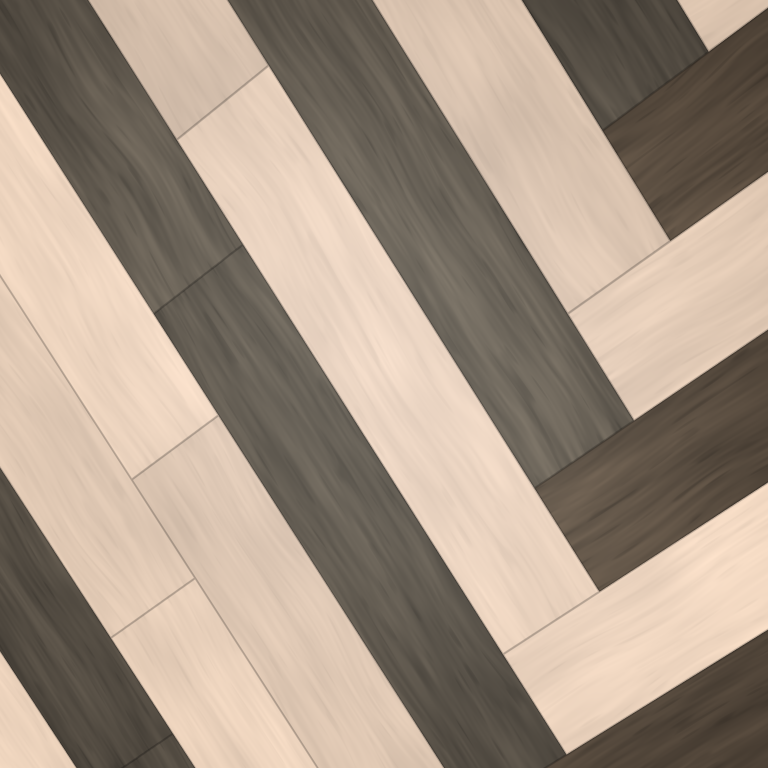
A WebGL 1 fragment shader for this texture:

```glsl
precision highp float;
// Dark and pale wood planks laid in a diagonal herringbone, seen in slight perspective.

uniform vec2 u_resolution;

#define PLANK_LENGTH 5.0     // in plank widths
#define SEAM_WIDTH 0.013     // in plank widths
#define SEAM_DARKEN 0.24
#define DARK_WOOD vec3(0.335, 0.305, 0.265)
#define BROWN_WOOD vec3(0.325, 0.275, 0.225)
#define PALE_WOOD vec3(0.880, 0.785, 0.700)
#define DARK_GRAIN 0.30
#define PALE_GRAIN 0.07
#define PLANK_VARIATION 0.05
#define SHEEN_CENTER vec2(0.50, 0.53)
#define SHEEN_RADIUS 0.34
#define SAMPLES 3

float hash(vec2 p) {
  vec3 q = fract(vec3(p.xyx) * 0.1031);
  q += dot(q, q.yzx + 33.33);
  return fract((q.x + q.y) * q.z);
}

float noise(vec2 p) {
  vec2 i = floor(p), f = fract(p);
  f = f * f * (3.0 - 2.0 * f);
  return mix(mix(hash(i), hash(i + vec2(1.0, 0.0)), f.x),
             mix(hash(i + vec2(0.0, 1.0)), hash(i + vec2(1.0, 1.0)), f.x), f.y);
}

// Perspective map from the canvas to floor axes, one unit per plank width.
vec2 floorAxes(vec2 p) {
  vec3 q = vec3(p.x, 1.0 - p.y, 1.0);
  float depth = dot(q, vec3(0.0957, -0.0922, 1.0));
  return vec2(dot(q, vec3(5.751, -3.678, 0.352)),
              dot(q, vec3(3.832, 4.947, -2.788))) / depth;
}

// Signed grain: broad bands, fine fibres and short open pores.
float woodGrain(float across, float along, float seed) {
  across += 0.12 * (noise(vec2(across * 2.0 + seed, along * 1.1)) - 0.5);
  float bands = noise(vec2(across * 7.0 + seed, along * 0.6)) - 0.5;
  float fibres = noise(vec2(across * 24.0 + seed, along * 1.6)) - 0.5;
  float fine = noise(vec2(across * 46.0 + seed, along * 4.0)) - 0.5;
  float pores = smoothstep(0.76, 0.95, noise(vec2(across * 32.0 - seed, along * 3.0)));
  return 0.75 * bands + 0.55 * fibres + 0.4 * fine - 0.35 * pores;
}

vec3 plankFloor(vec2 p) {
  vec2 axes = floorAxes(p);
  vec2 cell = floor(axes);

  // Planks run along y until the stepped join, then along x.
  float crossing = step(PLANK_LENGTH, cell.x + cell.y);
  float lane = mix(cell.x, cell.y, crossing);
  float across = mix(axes.x, axes.y, crossing) - lane;
  float along = mix(axes.y, axes.x, crossing) + lane;
  float piece = floor(along / PLANK_LENGTH);
  float seed = 5.0 + 90.0 * hash(vec2(lane + 20.0, piece + 9.0 + 31.0 * crossing));

  // Tones alternate by lane, with one doubled pale lane on the left.
  float parity = mod(lane, 2.0);
  float straightDark = lane < -1.0 ? parity : 1.0 - parity;
  float dark = mix(straightDark, parity, crossing);

  // Wood colour, plank variation and grain.
  vec3 wood = mix(PALE_WOOD, mix(DARK_WOOD, BROWN_WOOD, crossing), dark);
  float grain = woodGrain(across, along, seed);
  float blotch = noise(axes * 1.7 + seed) - 0.5;
  wood *= 1.0 + PLANK_VARIATION * (fract(seed) - 0.5) * 2.0 + 0.06 * blotch;
  wood *= 1.0 + grain * mix(PALE_GRAIN, DARK_GRAIN, dark);

  // Soft reflected light, stretched along the straight planks.
  vec2 offset = p - SHEEN_CENTER;
  vec2 spread = vec2(dot(offset, vec2(0.85, 0.53)), dot(offset, vec2(0.53, -0.85)) * 0.75);
  float sheen = exp(-dot(spread, spread) / (SHEEN_RADIUS * SHEEN_RADIUS));
  wood += sheen * mix(vec3(0.035, 0.045, 0.060), vec3(0.120, 0.123, 0.120), dark);
  wood *= 1.0 - 0.16 * dark * smoothstep(0.35, 0.85, length(offset));

  // Thin joints on the long sides and the ends.
  float endPos = along - piece * PLANK_LENGTH;
  float edge = min(min(across, 1.0 - across), min(endPos, PLANK_LENGTH - endPos));
  float seam = 1.0 - smoothstep(0.3 * SEAM_WIDTH, SEAM_WIDTH, edge);
  return wood * (1.0 - SEAM_DARKEN * seam);
}

void main() {
  // Average a small grid of samples to smooth every edge.
  vec3 total = vec3(0.0);
  float count = float(SAMPLES);
  for (int j = 0; j < SAMPLES; j++) {
    for (int i = 0; i < SAMPLES; i++) {
      vec2 jitter = (vec2(float(i), float(j)) + 0.5) / count - 0.5;
      total += plankFloor((gl_FragCoord.xy + jitter) / u_resolution);
    }
  }
  gl_FragColor = vec4(clamp(total / (count * count), 0.0, 1.0), 1.0);
}
```
